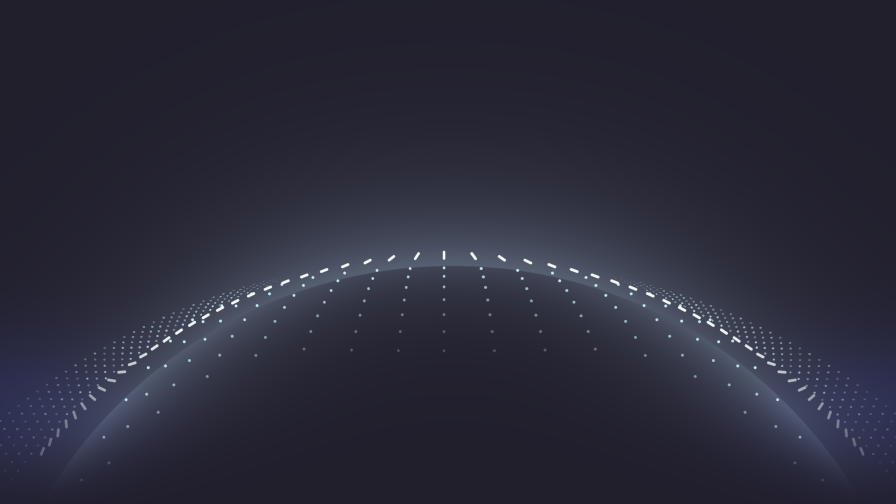
Write a WebGL 1 fragment shader that draws this background.

```glsl
precision highp float;
// Dark night backdrop: a glowing dome horizon covered with fans of pale dots.
uniform vec2 u_resolution;

// Lengths are in canvas heights, angles in radians from the dome's top.
const vec3 NIGHT = vec3(0.128, 0.120, 0.172);
const vec3 GLOW = vec3(0.215, 0.260, 0.280);
const vec3 SIDE_BLUE = vec3(0.025, 0.035, 0.110);
const vec3 DOT_COLOR = vec3(0.78, 0.91, 0.95);
const vec3 DASH_COLOR = vec3(0.95, 0.97, 0.97);
const vec2 DOME_CENTER = vec2(0.009, -0.465);
const float DOME_RADIUS = 0.9375;
const float OUTER_FALLOFF = 0.125;
const float INNER_FALLOFF = 0.085;
const float DOT_RADIUS = 0.0028;
const float BAND_DOT_RADIUS = 0.0021;
const float DASH_HALF_LENGTH = 0.0062;
const float BAND_ROWS = 6.0;
const float BAND_STEP = 0.021;
const int FAN_COLUMNS = 9;
const int FAN_ROWS = 7;
const int DASHES = 29;

float hash(vec2 cell) {
  return fract(sin(dot(cell, vec2(12.99, 78.23))) * 4375.5);
}

float disc(float dist, float radius) {
  float soft = 0.75 / u_resolution.y;
  return 1.0 - smoothstep(radius - soft, radius + soft, dist);
}

float segmentDistance(vec2 p, vec2 halfAxis) {
  float t = clamp(dot(p, halfAxis) / dot(halfAxis, halfAxis), -1.0, 1.0);
  return length(p - halfAxis * t);
}

// Height of the dash line above the rim
float dashLift(float angle) {
  return 0.021 + 0.037 * angle * angle;
}

float dashAngle(float i) {
  float x = 0.060 * i / (1.0 + 0.04 * i);
  return asin(x / (DOME_RADIUS + 0.03));
}

vec2 dashPoint(float angle) {
  return (DOME_RADIUS + dashLift(angle)) * vec2(sin(angle), cos(angle));
}

// Curved columns of dots that run from the horizon down the near side
float fanDots(vec2 p) {
  float light = 0.0;
  for (int c = 0; c < FAN_COLUMNS; c++) {
    float i = float(c);
    float bend = max(i - 3.0, 0.0);
    vec2 start = dashPoint(dashAngle(i));
    vec2 end = vec2(0.0914 * i, 0.810 - 0.0116 * bend * bend);
    for (int r = 0; r < FAN_ROWS; r++) {
      float s = 0.41 + 0.12 * float(r);
      vec2 dotPos = mix(start, end, vec2(s, s * s));
      float depth = max(DOME_RADIUS - length(dotPos), 0.0);
      light = max(light, disc(length(p - dotPos), DOT_RADIUS) * exp(-9.0 * depth));
    }
  }
  return light;
}

// Short strokes along the horizon, turning as they go outward
float horizonDashes(vec2 p) {
  float light = 0.0;
  for (int k = 0; k < DASHES; k++) {
    float i = float(k);
    float angle = dashAngle(i);
    float turn = angle + 1.57 * exp(-0.55 * i) - 3.0 * smoothstep(0.62, 1.0, angle);
    vec2 axis = DASH_HALF_LENGTH * vec2(cos(turn), -sin(turn));
    float fade = 1.0 - 0.65 * smoothstep(0.55, 0.95, angle);
    light = max(light, disc(segmentDistance(p - dashPoint(angle), axis), 0.0027) * fade);
  }
  return light;
}

// Fine dot grid that widens beyond the rim toward both sides
float bandDots(vec2 p, float angle) {
  float inner = dashLift(angle) + 0.005;
  float outer = max(0.0185 + 0.162 * angle * angle, inner + 0.004);
  float q = (length(p) - DOME_RADIUS - inner) / (outer - inner);
  float row = floor(q * BAND_ROWS);
  vec2 grid = vec2(angle / BAND_STEP + 0.37 * row, q * BAND_ROWS);
  vec2 cellSize = vec2(BAND_STEP * length(p), (outer - inner) / BAND_ROWS);
  vec2 offset = (fract(grid) - 0.5) * cellSize;
  float fade = smoothstep(0.30, 0.52, angle) * (1.0 - 0.5 * smoothstep(0.65, 0.95, angle));
  float inside = step(0.0, q) * step(q, 1.0);
  float sparkle = 0.4 + 0.5 * hash(floor(grid));
  return disc(length(offset), BAND_DOT_RADIUS) * fade * inside * sparkle * (1.0 - 0.4 * q);
}

void main() {
  vec2 uv = (gl_FragCoord.xy - vec2(0.5 * u_resolution.x, 0.0)) / u_resolution.y;
  vec2 p = uv - DOME_CENTER;
  float height = length(p) - DOME_RADIUS;
  float angle = abs(atan(p.x, p.y));
  float floorFade = smoothstep(-0.02, 0.22, uv.y);

  // Light on both sides of the rim
  float outside = exp(-max(height, 0.0) / OUTER_FALLOFF) * mix(1.0, 0.55, smoothstep(0.2, 0.9, angle));
  float within = exp(min(height, 0.0) / INNER_FALLOFF) * mix(0.58, 0.90, smoothstep(0.1, 0.65, angle));
  float soft = 1.0 / u_resolution.y;
  float glow = mix(within, outside, smoothstep(-soft, soft, height));
  vec3 color = NIGHT + GLOW * glow * floorFade;
  vec2 sideOffset = (vec2(abs(uv.x), uv.y) - vec2(0.89, 0.19)) / vec2(0.26, 0.15);
  color += SIDE_BLUE * exp(-dot(sideOffset, sideOffset));

  // Mirrored dots, with the middle column a little left of the top
  vec2 mirrored = vec2(abs(p.x + 0.018 * exp(-4.0 * abs(p.x))), p.y);
  float dots = max(fanDots(mirrored), bandDots(mirrored, angle));
  color = mix(color, DOT_COLOR, dots * floorFade);
  color = mix(color, DASH_COLOR, horizonDashes(mirrored) * mix(0.4, 1.0, floorFade));
  gl_FragColor = vec4(color, 1.0);
}
```
